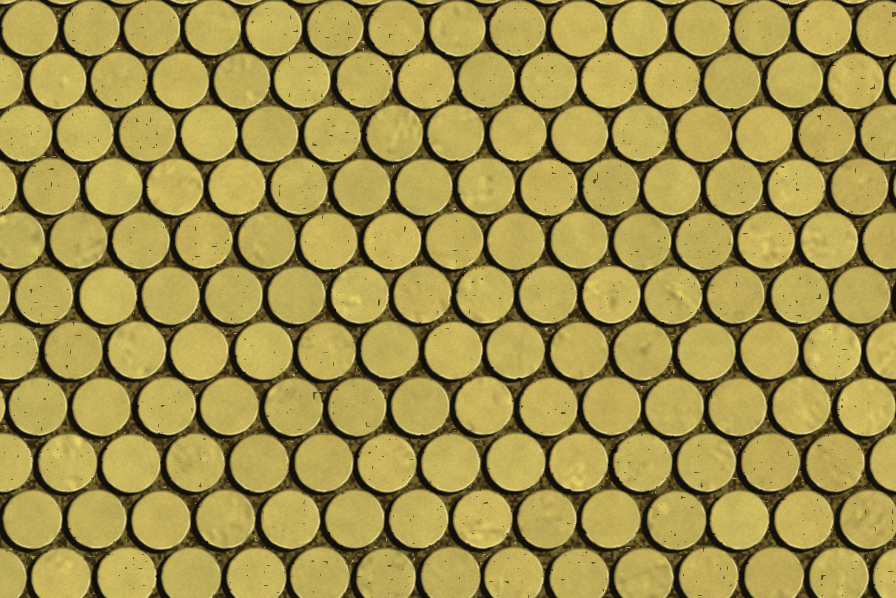
Reproduce this pattern procedurally as a WebGL 1 fragment shader.

```glsl
precision highp float;
// Worn yellow penny-round tiles in dark speckled grout, lit from the upper right.

uniform vec2 u_resolution;

const float RADIUS = 0.464;                   // in tile pitches
const vec2 LIGHT_DIR = vec2(0.86, 0.51);
const vec3 GROUT_DARK = vec3(0.20, 0.15, 0.06);
const vec3 GROUT_LIGHT = vec3(0.45, 0.39, 0.18);
const vec3 SHADOW = vec3(0.055, 0.045, 0.03);
const vec3 GLINT = vec3(0.92, 0.89, 0.65);

float hash(vec2 p) {
  return fract(sin(dot(p, vec2(12.9898, 78.233))) * 43758.5453);
}

float noise(vec2 p) {
  vec2 i = floor(p);
  vec2 f = fract(p);
  f = f * f * (3.0 - 2.0 * f);
  return mix(mix(hash(i), hash(i + vec2(1.0, 0.0)), f.x),
             mix(hash(i + vec2(0.0, 1.0)), hash(i + 1.0), f.x), f.y);
}

float fbm(vec2 p) {
  float sum = 0.0;
  float amp = 0.5;
  for (int i = 0; i < 4; i++) {
    sum += amp * noise(p);
    p = p * 2.03 + 17.1;
    amp *= 0.5;
  }
  return sum / 0.9375;
}

// Slight perspective: rows and columns widen towards the bottom.
float rowDepth(float row) { return 0.0469 + 0.0869 * row + 0.00049 * row * row; }

float rowAt(float depth) {
  return (sqrt(0.0869 * 0.0869 + 0.00196 * (depth - 0.0469)) - 0.0869) / 0.00098;
}

float rowPitch(float row) { return 0.1021 + 0.00061 * row; }

vec2 tileCentre(vec2 id) {
  float x = 0.969 + (id.x - 0.5 * mod(id.y, 2.0)) * rowPitch(id.y);
  vec2 jitter = vec2(hash(id + 3.1), hash(id + 8.7)) - 0.5;
  return vec2(x, 1.0 - rowDepth(id.y)) + jitter * 0.0028;
}

// Distance to the slightly chipped rim of a tile.
float tileDistance(vec2 q, vec2 id) {
  float ragged = noise(normalize(q + 1e-4) * 6.0 + id * 7.3) - 0.5;
  float chip = smoothstep(0.8, 1.0, noise(q * 15.0 + id * 5.7));
  return length(q) - RADIUS - 0.010 * ragged + 0.020 * chip;
}

// Directional relief of a height field.
float relief(vec2 p, vec2 toLight) { return noise(p) - noise(p + toLight * 0.3); }

vec3 tileFace(vec2 q, vec2 id, float edge, float across) {
  vec2 seed = id * 9.17 + 40.0;
  vec3 col = mix(vec3(0.765, 0.70, 0.365), vec3(0.775, 0.685, 0.355),
                 0.6 * hash(id + 1.7) + 0.4 * across);
  col *= 0.965 + 0.07 * hash(id + 5.3);
  col *= 1.0 + 0.11 * (fbm(q * 4.0 + seed) - 0.5) + 0.07 * (noise(q * 42.0 + seed) - 0.5);

  // Dents and scratches, more frequent towards the right.
  float wear = smoothstep(0.55, 1.0, hash(id + 11.9) + 0.25 * across);
  float turn = 3.14159 * hash(id + 2.2);
  vec2 along = vec2(cos(turn), sin(turn));
  vec2 stretched = vec2(dot(q, along) * 3.0, dot(q, vec2(-along.y, along.x)) * 11.0);
  float patches = smoothstep(0.45, 0.7, noise(q * 4.0 + seed * 1.3));
  col *= 1.0 + wear * patches * (0.35 * relief(stretched + seed, LIGHT_DIR)
                              + 0.30 * relief(q * 9.0 + seed, LIGHT_DIR));

  // Sparse dark pits.
  float pit = smoothstep(0.91, 0.97, noise(q * 19.0 + seed * 2.1));
  col *= 1.0 - 0.5 * pit * step(0.45, hash(id + 6.4));

  // Rounded rim: dim on the shaded side, with broken glints along the edge.
  float facing = dot(normalize(q + 1e-4), normalize(vec2(0.65, -0.75)));
  float rim = smoothstep(-0.045, 0.0, edge);
  col *= 1.0 - rim * (0.30 - 0.12 * facing);
  float line = 1.0 - smoothstep(0.004, 0.020, abs(edge + 0.025));
  float broken = smoothstep(0.25, 0.65, noise(q * 9.0 + seed));
  return mix(col, GLINT, line * (0.25 + 0.5 * broken) * smoothstep(-0.7, 0.5, facing));
}

vec3 groutColor(vec2 p, float shade) {
  float grit = 0.55 * noise(p * 210.0) + 0.45 * fbm(p * 75.0);
  vec3 col = mix(GROUT_DARK, GROUT_LIGHT, smoothstep(0.25, 0.75, grit));
  col = mix(col, GLINT, 0.6 * smoothstep(0.88, 0.98, noise(p * 260.0 + 31.0)));
  return mix(col, SHADOW, shade);
}

void main() {
  vec2 p = gl_FragCoord.xy / u_resolution.y;
  float nearRow = floor(rowAt(1.0 - p.y) + 0.5);
  float edge = 10.0;
  float shadowEdge = 10.0;
  vec2 local = vec2(0.0);
  vec2 tile = vec2(0.0);

  // Nearest tile and nearest cast shadow among the neighbours.
  for (int j = -1; j <= 1; j++) {
    float row = nearRow + float(j);
    float pitch = rowPitch(row);
    float nearCol = floor((p.x - 0.969) / pitch + 0.5 * mod(row, 2.0) + 0.5);
    for (int i = -1; i <= 1; i++) {
      vec2 id = vec2(nearCol + float(i), row);
      vec2 q = (p - tileCentre(id)) / pitch;
      float d = tileDistance(q, id);
      shadowEdge = min(shadowEdge, length(q + LIGHT_DIR * 0.095) - RADIUS);
      if (d < edge) { edge = d; local = q; tile = id; }
    }
  }

  float pixel = 1.0 / (u_resolution.y * rowPitch(nearRow));
  float shade = 1.0 - smoothstep(-0.015, 0.025, shadowEdge);
  float across = p.x * u_resolution.y / u_resolution.x;
  vec3 col = groutColor(p, 0.92 * shade);
  col = mix(col, tileFace(local, tile, edge, across), 1.0 - smoothstep(-pixel, pixel, edge));
  gl_FragColor = vec4(col, 1.0);
}
```
